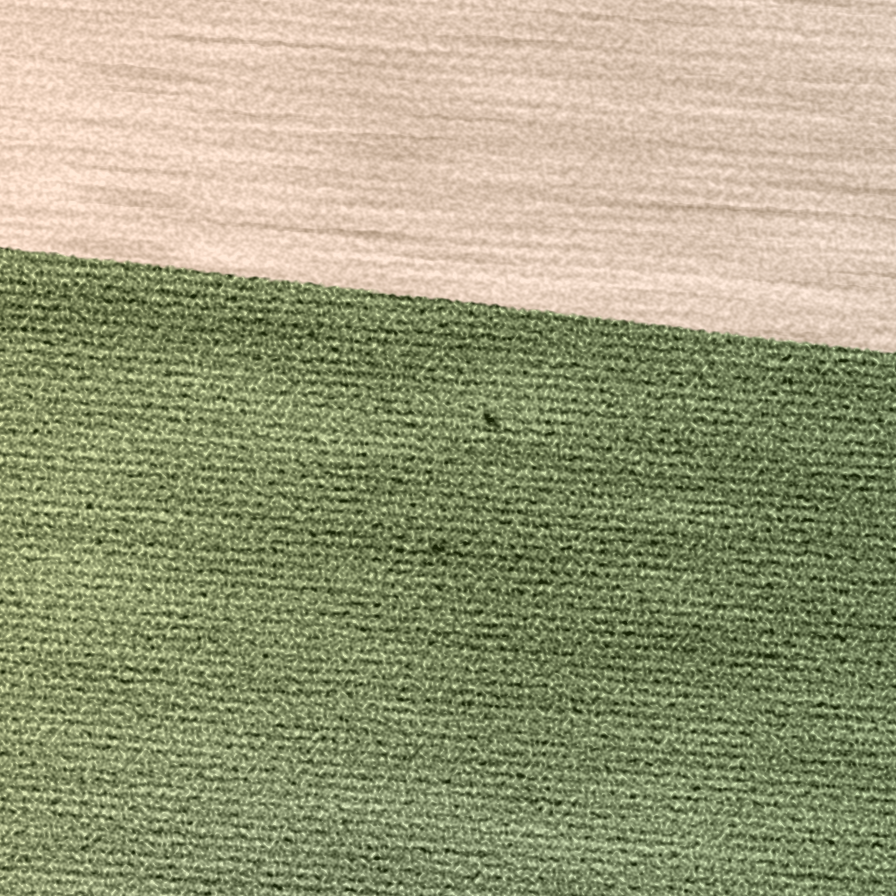
Reproduce this texture procedurally as a Shadertoy shader.

```glsl
#define EDGE_HEIGHT 0.724
#define EDGE_SLOPE 0.118
#define ROW_SLOPE 0.068
#define CROP_ROWS 78.0
#define SOIL_ROWS 58.0
#define LEAF_SCALE 150.0
#define CROP_DARK vec3(0.19, 0.23, 0.11)
#define CROP_LIGHT vec3(0.72, 0.76, 0.60)
#define SOIL_DARK vec3(0.73, 0.64, 0.55)
#define SOIL_LIGHT vec3(0.98, 0.89, 0.82)

vec2 hashGradient(vec2 cell) {
    vec3 h = fract(cell.xyx * vec3(0.1031, 0.1030, 0.0973));
    h += dot(h, h.yzx + 33.33);
    float angle = 6.2832 * fract((h.x + h.y) * h.z);
    return vec2(cos(angle), sin(angle));
}

// Gradient noise, roughly -0.7 to 0.7
float noise(vec2 p) {
    vec2 i = floor(p), f = fract(p);
    vec2 u = f * f * f * (f * (f * 6.0 - 15.0) + 10.0);
    vec2 e = vec2(0.0, 1.0);
    float a = dot(hashGradient(i), f);
    float b = dot(hashGradient(i + e.yx), f - e.yx);
    float c = dot(hashGradient(i + e.xy), f - e.xy);
    float d = dot(hashGradient(i + e.yy), f - e.yy);
    return mix(mix(a, b, u.x), mix(c, d, u.x), u.y);
}

// Noise on a turned lattice, so that its grid does not line up with the rows
float turnedNoise(vec2 p) {
    return noise(mat2(0.79, 0.61, -0.61, 0.79) * p);
}

// Soft elliptical spot, 1 at its centre
float spot(vec2 p, vec2 centre, vec2 size) {
    vec2 d = (p - centre) / size;
    return exp(-dot(d, d));
}

vec3 soilColor(vec2 uv, vec2 along) {
    // Furrows with ragged sides under long tillage streaks
    vec2 rough = along + vec2(0.0, 0.0035 * turnedNoise(along * vec2(70.0, 90.0)));
    float presence = 0.10 + 0.16 * noise(along * vec2(3.0, 22.0) + 13.0);
    float tone = 0.69 + presence * cos(6.2832 * SOIL_ROWS * rough.y);
    tone += 0.26 * noise(rough * vec2(2.2, 36.0) + 7.0);
    tone += 0.40 * noise(rough * vec2(6.0, 120.0) + 31.0);
    float rut = noise(rough * vec2(3.5, 88.0) + 53.0);
    tone -= 0.32 * smoothstep(0.20, 0.42, rut);

    // Crumbs and stubble
    tone += 0.42 * turnedNoise(along * vec2(105.0, 150.0));
    tone += 0.46 * turnedNoise(along * vec2(210.0, 240.0) + 17.0);

    // Broad light and shade
    tone += 0.18 * spot(uv, vec2(0.0, 0.82), vec2(0.28, 0.16));
    tone += 0.12 * spot(uv, vec2(0.55, 0.69), vec2(0.45, 0.05));
    tone -= 0.15 * spot(uv, vec2(0.62, 0.86), vec2(0.35, 0.12));
    tone -= 0.08 * spot(uv, vec2(0.95, 0.80), vec2(0.20, 0.12));
    vec3 color = mix(SOIL_DARK, SOIL_LIGHT, clamp(tone, -0.35, 1.15));
    return color * mix(vec3(1.01, 0.99, 0.98), vec3(0.98, 0.99, 1.0), uv.x);
}

vec3 cropColor(vec2 uv, vec2 along) {
    // Planted rows, frayed by foliage
    float wobble = 0.0040 * turnedNoise(along * vec2(85.0, 70.0));
    wobble += 0.0012 * noise(along * vec2(14.0, 20.0));
    float row = cos(6.2832 * CROP_ROWS * (along.y + wobble));
    float strength = 0.17 + 0.22 * noise(along * vec2(12.0, 42.0) + 5.0);
    float tone = 0.57 + strength * row;

    // Leaf clumps, single leaves and shaded gaps
    float clumps = turnedNoise(along * LEAF_SCALE);
    float leaves = turnedNoise(along * LEAF_SCALE * 1.6 + 41.0);
    float gaps = turnedNoise(along * vec2(90.0, 125.0) + 91.0);
    tone += 0.46 * clumps + 0.62 * leaves;
    tone -= 0.34 * smoothstep(0.05, 0.42, gaps) * (0.55 - 0.45 * row);
    tone += 0.24 * smoothstep(0.22, 0.50, leaves);

    // Uneven growth stretched along the rows
    tone += 0.12 * noise(along * vec2(2.0, 13.0) + 3.0);
    tone += 0.15 * noise(along * vec2(6.0, 45.0) + 23.0);
    tone += 0.11 * spot(uv, vec2(0.0, 0.38), vec2(0.32, 0.24));
    tone += 0.09 * spot(uv, vec2(0.35, 0.51), vec2(0.16, 0.03));
    tone += 0.07 * spot(uv, vec2(0.25, 0.05), vec2(0.45, 0.18));
    tone -= 0.14 * spot(uv, vec2(0.48, 0.625), vec2(0.26, 0.028));
    tone -= 0.10 * spot(uv, vec2(0.08, 0.67), vec2(0.26, 0.04));
    tone -= 0.11 * spot(uv, vec2(0.95, 0.41), vec2(0.32, 0.18));
    tone -= 0.07 * spot(uv, vec2(0.52, 0.32), vec2(0.22, 0.16));

    // Two bare holes, the lower one beside a pale tuft
    tone -= 1.00 * spot(uv, vec2(0.546, 0.531), vec2(0.005, 0.008));
    tone -= 0.55 * spot(uv, vec2(0.555, 0.525), vec2(0.005, 0.003));
    tone -= 0.80 * spot(uv, vec2(0.489, 0.389), vec2(0.011, 0.0035));
    tone += 0.28 * spot(uv, vec2(0.470, 0.388), vec2(0.009, 0.004));

    // Warm on the left, deeper green on the right
    vec3 color = mix(CROP_DARK, CROP_LIGHT, clamp(tone, -0.18, 1.25));
    vec3 tint = mix(vec3(1.03, 1.02, 0.95), vec3(0.95, 0.99, 0.96), uv.x);
    tint.b += 0.07 * spot(uv, vec2(0.35, 0.0), vec2(0.45, 0.20));
    return color * tint;
}

void mainImage(out vec4 fragColor, in vec2 fragCoord) {
    vec2 uv = fragCoord / iResolution.xy;
    vec2 along = vec2(uv.x, uv.y + ROW_SLOPE * uv.x);

    // Slanted field border with a slightly leafy rim
    float border = uv.y - (EDGE_HEIGHT - EDGE_SLOPE * uv.x);
    border += 0.0035 * turnedNoise(uv * 130.0) + 0.0015 * noise(uv * 20.0);
    float softness = max(0.0025, 1.0 / iResolution.y);
    float soil = smoothstep(-softness, softness, border);

    vec3 color = mix(cropColor(uv, along), soilColor(uv, along), soil);
    fragColor = vec4(clamp(color, 0.0, 1.0), 1.0);
}
```
